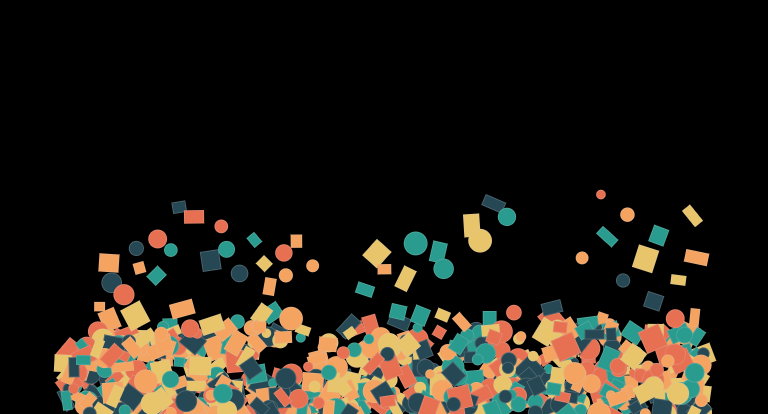
Give the GLSL for this background, as a Shadertoy shader.

```glsl
// Confetti of discs and tilted cards falling onto a deep pile against black.
#define PILE_COUNT 720
#define FALL_COUNT 44
#define PILE_LEFT 0.158
#define PILE_RIGHT 1.700
#define PILE_TOP 0.212
#define PILE_BIAS 1.6
#define STRAY_RISE 0.065
#define MIN_RADIUS 0.011
#define MAX_RADIUS 0.029
#define DISC_SHARE 0.45
#define RIM_WIDTH 0.0022
#define SEED 7919u

// Integer hash stepped into a random value from 0 to 1
float nextRandom(inout uint state) {
    state = state * 747796405u + 2891336453u;
    uint word = ((state >> ((state >> 28u) + 4u)) ^ state) * 277803737u;
    word = (word >> 22u) ^ word;
    return float(word >> 8u) / 16777216.0;
}

uint seedFor(int index) {
    uint state = uint(index) * 2654435769u + SEED;
    nextRandom(state);
    return state;
}

float boxDistance(vec2 p, vec2 halfSize) {
    vec2 q = abs(p) - halfSize;
    return length(max(q, 0.0)) + min(max(q.x, q.y), 0.0);
}

vec3 confettiColor(float pick) {
    if (pick < 0.20) return vec3(0.15, 0.28, 0.33);  // slate
    if (pick < 0.39) return vec3(0.16, 0.61, 0.56);  // teal
    if (pick < 0.60) return vec3(0.91, 0.77, 0.42);  // sand
    if (pick < 0.81) return vec3(0.96, 0.64, 0.38);  // orange
    return vec3(0.91, 0.44, 0.32);                   // coral
}

// Paint one random disc or card, with a faint pale rim, over the canvas
void paintPiece(inout vec3 canvas, vec2 p, uint state, float pixel) {
    if (dot(p, p) > 0.0025) return;
    vec3 color = confettiColor(nextRandom(state));
    float kind = nextRandom(state);
    float radius = mix(MIN_RADIUS, MAX_RADIUS, nextRandom(state));
    float side = mix(MIN_RADIUS, MAX_RADIUS, nextRandom(state));
    float angle = nextRandom(state) * 3.14159;
    float c = cos(angle), s = sin(angle);
    float d = kind < DISC_SHARE
        ? length(p) - radius
        : boxDistance(mat2(c, -s, s, c) * p, vec2(radius, side));
    float cover = clamp(0.5 - d / pixel, 0.0, 1.0);
    float rim = smoothstep(-RIM_WIDTH - pixel * 0.5, -RIM_WIDTH + pixel * 0.5, d);
    canvas = mix(canvas, mix(color, vec3(0.8), rim * 0.22), cover);
}

// Loose pieces in four drifts, each scattered about a sloping line
vec2 fallingPlace(int index, inout uint state) {
    const vec4 starts = vec4(0.22, 0.50, 0.85, 1.40);
    const vec4 ends = vec4(0.47, 0.76, 1.25, 1.70);
    const vec4 startHeights = vec4(0.27, 0.40, 0.31, 0.43);
    const vec4 endHeights = vec4(0.48, 0.36, 0.49, 0.38);
    const vec4 spreads = vec4(0.07, 0.07, 0.06, 0.13);
    int drift = index % 4;
    float slot = (float(index / 4) + nextRandom(state)) / float(FALL_COUNT / 4);
    float offset = 2.0 * fract(float(index / 4) * 0.618 + 0.3) - 1.0;
    float height = mix(startHeights[drift], endHeights[drift], slot);
    return vec2(mix(starts[drift], ends[drift], slot), height + offset * spreads[drift]);
}

// Pile pieces, denser towards the floor, with a few strays above the top
vec2 pilePlace(inout uint state) {
    float x = mix(PILE_LEFT, PILE_RIGHT, nextRandom(state));
    float top = PILE_TOP - 0.05 * smoothstep(0.30, 0.16, x);
    float y = top * pow(nextRandom(state), PILE_BIAS);
    return vec2(x, y + STRAY_RISE * pow(nextRandom(state), 6.0));
}

void mainImage(out vec4 fragColor, in vec2 fragCoord) {
    float pixel = 1.0 / iResolution.y;
    vec2 uv = fragCoord * pixel;
    vec3 canvas = vec3(0.0);

    // Falling pieces
    for (int i = 0; i < FALL_COUNT; i++) {
        uint state = seedFor(i);
        vec2 place = fallingPlace(i, state);
        paintPiece(canvas, uv - place, state, pixel);
    }

    // Pile in front
    if (uv.y < PILE_TOP + STRAY_RISE + 0.05) {
        for (int i = 0; i < PILE_COUNT; i++) {
            uint state = seedFor(i + FALL_COUNT);
            vec2 place = pilePlace(state);
            paintPiece(canvas, uv - place, state, pixel);
        }
    }

    fragColor = vec4(canvas, 1.0);
}
```
